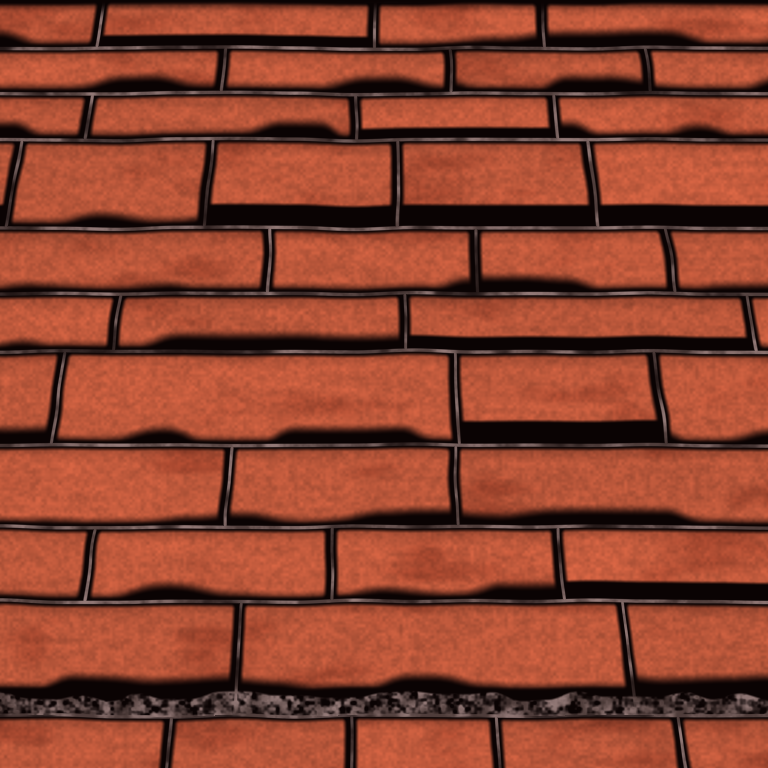
Reproduce this texture procedurally as a Shadertoy shader.

```glsl
// Weathered red brick wall: eleven uneven courses with deep shadows and thin grey mortar.

const vec3 BRICK = vec3(0.75, 0.35, 0.235);
const vec3 BRICK_DARK = vec3(0.56, 0.22, 0.14);
const vec3 GAP = vec3(0.04, 0.01, 0.01);
const vec3 MORTAR_DARK = vec3(0.31, 0.24, 0.23);
const vec3 MORTAR_LIGHT = vec3(0.58, 0.48, 0.47);

// Each course, downwards: top edge, first joint, joint pitch, shift of odd joints.
const int COURSES = 11;
const vec4 COURSE[COURSES] = vec4[COURSES](
    vec4(0.000, 0.130, 0.289, 0.070), vec4(0.063, 0.290, 0.277, 0.020),
    vec4(0.122, 0.115, 0.305, 0.044), vec4(0.182, 0.018, 0.250, 0.004),
    vec4(0.297, 0.350, 0.262, 0.008), vec4(0.382, 0.152, 0.413, -0.036),
    vec4(0.457, 0.076, 0.392, 0.127), vec4(0.579, 0.298, 0.378, -0.082),
    vec4(0.686, 0.117, 0.307, 0.008), vec4(0.783, 0.310, 0.510, 0.000),
    vec4(0.932, 0.217, 0.217, 0.024));

float hash(vec2 p) {
    return fract(sin(dot(p, vec2(127.1, 311.7))) * 43758.5453);
}

float noise(vec2 p) {
    vec2 i = floor(p), f = fract(p);
    f = f * f * (3.0 - 2.0 * f);
    return mix(mix(hash(i), hash(i + vec2(1, 0)), f.x),
               mix(hash(i + vec2(0, 1)), hash(i + vec2(1, 1)), f.x), f.y);
}

float fbm(vec2 p) {
    float sum = 0.0, gain = 0.5;
    for (int i = 0; i < 4; i++) {
        sum += gain * noise(p);
        p = p * 2.03 + 17.0;
        gain *= 0.5;
    }
    return sum;
}

float roundBox(vec2 p, vec2 lo, vec2 hi, float radius) {
    vec2 q = abs(p - 0.5 * (lo + hi)) - 0.5 * (hi - lo) + radius;
    return length(max(q, 0.0)) + min(max(q.x, q.y), 0.0) - radius;
}

float line(float d, float halfWidth, float blur) {
    return 1.0 - smoothstep(halfWidth - blur, halfWidth + blur, abs(d));
}

// Fired clay: fine grain, horizontal streaks and broad stains.
vec3 clay(vec2 p, float seed) {
    float grain = noise(p * 270.0) + noise(p * 140.0 + 9.0) - 1.0;
    float streak = noise(vec2(p.x * 14.0, p.y * 120.0) + seed * 50.0) - 0.5;
    float stain = smoothstep(0.5, 0.8, fbm(p * vec2(9.0, 20.0) + seed * 30.0));
    vec3 base = mix(BRICK, BRICK_DARK, 0.6 * stain);
    return base * (1.0 + 0.13 * grain + 0.07 * streak + 0.08 * (seed - 0.5));
}

void mainImage(out vec4 fragColor, in vec2 fragCoord) {
    vec2 p = fragCoord / iResolution.xy;
    p.y = 1.0 - p.y;
    float blur = max(0.001, 0.8 / iResolution.y);

    // Uneven edges
    vec2 w = p + 0.004 * (vec2(noise(p * 24.0), noise(p * vec2(13.0, 4.0) + 40.0)) - 0.5);

    // Course that holds this point
    int row = 0;
    for (int i = 1; i < COURSES; i++) if (w.y >= COURSE[i].x) row = i;
    vec4 course = COURSE[row];
    float bottom = row < COURSES - 1 ? COURSE[row + 1].x : 1.06;
    float height = bottom - course.x;

    // Joints fan outwards towards the bottom
    w.x = 0.5 + (w.x - 0.5) / (1.0 + 0.4 * (w.y - course.x - 0.5 * height));
    float left = -0.1, right = 1.2, column = 0.0;
    for (int k = 0; k < 4; k++) {
        float joint = course.y + course.z * float(k) + course.w * float(k % 2);
        if (w.x >= joint) {
            left = joint;
            column = float(k + 1);
        } else {
            right = min(right, joint);
        }
    }
    vec2 id = vec2(column, float(row));
    float seed = hash(id + 3.7);

    // Brick face; the tallest course rests on a bed of loose mortar
    float bed = 0.030 * smoothstep(0.125, 0.145, height);
    float d = roundBox(w, vec2(left + 0.004, course.x + 0.003),
                       vec2(right - 0.007, bottom - 0.003 - bed), 0.007);
    float face = 1.0 - smoothstep(-0.006, 0.001, d);

    // Shadow below: straight under jutting bricks, wavy under worn ones
    float jut = step(0.76, hash(id + 11.3));
    float wave = smoothstep(0.35, 0.8, noise(vec2(w.x * 11.0 + seed * 40.0, id.y)));
    float depth = mix(0.008 + 0.014 * wave, 0.26 * height, jut);
    float soft = mix(0.009, 0.003, jut);
    float below = bottom - w.y;
    float lit = smoothstep(depth - soft, depth + soft, below - bed);
    lit *= mix(0.8, 1.0, smoothstep(0.0, 0.025, w.y - course.x));
    lit *= smoothstep(-0.004, 0.016, p.y);
    vec3 color = mix(GAP, clay(p, seed), face * lit);

    // Mortar bed and thin mortar lines
    float speckle = noise(p * 130.0) * 0.6 + noise(p * 260.0) * 0.4;
    vec3 mortar = mix(MORTAR_DARK, MORTAR_LIGHT, smoothstep(0.25, 0.75, fbm(p * 45.0)));
    float bedEdge = bed * (0.72 + 0.4 * noise(vec2(p.x * 28.0, 5.0)));
    float bedMask = step(0.001, bed) * (1.0 - smoothstep(bedEdge - 0.004, bedEdge, below));
    color = mix(color, mix(GAP, mortar, smoothstep(0.2, 0.75, speckle)), bedMask);
    float edgeY = min(below, w.y - course.x);
    float edgeX = min(w.x - left, right - w.x);
    float seam = max(line(edgeY, 0.0022, blur), line(edgeX, 0.0020, blur));
    float patchy = smoothstep(0.2, 0.55, fbm(p * 18.0 + 70.0));
    color = mix(color, mortar, seam * mix(0.35, 1.0, patchy) * smoothstep(0.0, 0.03, p.y));

    fragColor = vec4(clamp(color, 0.0, 1.0), 1.0);
}
```
